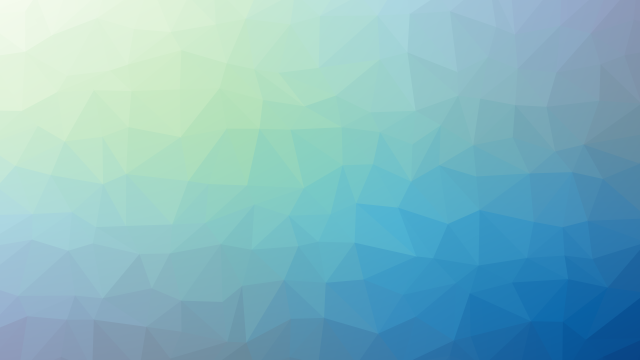
This background is drawn by a Shadertoy shader. Its source:

```glsl
// Low-poly mesh: a jittered grid is split into triangles, and each facet takes
// its tint from one colour ramp read twice, across and down, averaged in Lab.
// Facets are blended by edge coverage, so their borders stay smooth.

const float CELL_SIZE = 0.106;    // grid step, in canvas heights
const float JITTER = 0.36;        // vertex shift, in cells (below 0.5)
const float FLATNESS = 0.72;      // 0 = smooth gradient, 1 = flat facets
const float TINT_NOISE = 0.012;   // random ramp shift per facet
const vec2 GRID_OFFSET = vec2(0.35, 0.2);

const int LAST_STOP = 8;
const vec3 RAMP[9] = vec3[9](
    vec3(0.969, 0.988, 0.941), vec3(0.878, 0.953, 0.859), vec3(0.800, 0.922, 0.773),
    vec3(0.659, 0.867, 0.710), vec3(0.482, 0.800, 0.769), vec3(0.306, 0.702, 0.827),
    vec3(0.169, 0.549, 0.745), vec3(0.031, 0.408, 0.675), vec3(0.031, 0.251, 0.506));

// Linear RGB to XYZ, and the D65 white point
const mat3 RGB_TO_XYZ = mat3(0.4124, 0.2126, 0.0193,
                             0.3576, 0.7152, 0.1192,
                             0.1805, 0.0722, 0.9505);
const vec3 WHITE = vec3(0.9505, 1.0, 1.089);

vec2 hash2(vec2 p) {
    vec2 q = vec2(dot(p, vec2(127.1, 311.7)), dot(p, vec2(269.5, 183.3)));
    return fract(sin(q) * 43758.5453);
}

float cross2(vec2 a, vec2 b) { return a.x * b.y - a.y * b.x; }

// Colour space conversions
vec3 rgbToLab(vec3 c) {
    vec3 lin = mix(c / 12.92, pow((c + 0.055) / 1.055, vec3(2.4)), step(0.04045, c));
    vec3 xyz = RGB_TO_XYZ * lin / WHITE;
    vec3 f = mix(7.787 * xyz + 0.1379, pow(xyz, vec3(1.0 / 3.0)), step(0.008856, xyz));
    return vec3(116.0 * f.y - 16.0, 500.0 * (f.x - f.y), 200.0 * (f.y - f.z));
}

vec3 labToRgb(vec3 lab) {
    float fy = (lab.x + 16.0) / 116.0;
    vec3 f = vec3(fy + lab.y / 500.0, fy, fy - lab.z / 200.0);
    vec3 xyz = WHITE * mix((f - 0.1379) / 7.787, f * f * f, step(0.2069, f));
    vec3 lin = clamp(inverse(RGB_TO_XYZ) * xyz, 0.0, 1.0);
    return mix(lin * 12.92, 1.055 * pow(lin, vec3(1.0 / 2.4)) - 0.055, step(0.0031308, lin));
}

vec3 rampLab(float t) {
    float s = clamp(t, 0.0, 1.0) * float(LAST_STOP);
    int i = min(int(s), LAST_STOP - 1);
    return mix(rgbToLab(RAMP[i]), rgbToLab(RAMP[i + 1]), s - float(i));
}

// Mesh geometry, in cells
vec2 vertexAt(vec2 id) { return id + JITTER * (2.0 * hash2(id) - 1.0); }

float area(vec2 a, vec2 b, vec2 c) { return cross2(b - a, c - a); }

float edgeDistance(vec2 p, vec2 a, vec2 b) {
    return cross2(b - a, p - a) / length(b - a);
}

// Adds one facet: Lab colour times coverage in xyz, coverage in w
void addFacet(inout vec4 sum, vec2 p, vec2 a, vec2 b, vec2 c, float pixel, vec2 canvas) {
    float inside = min(edgeDistance(p, a, b), min(edgeDistance(p, b, c), edgeDistance(p, c, a)));
    float coverage = clamp(0.5 + inside / pixel, 0.0, 1.0);
    if (coverage <= 0.0) return;
    vec2 center = (a + b + c) / 3.0;
    vec2 uv = (mix(p, center, FLATNESS) - GRID_OFFSET) * CELL_SIZE / canvas;
    float shift = TINT_NOISE * (2.0 * hash2(center).x - 1.0);
    vec3 lab = 0.5 * (rampLab(uv.x + shift) + rampLab(1.0 - uv.y + shift));
    sum += vec4(lab, 1.0) * coverage;
}

void mainImage(out vec4 fragColor, in vec2 fragCoord) {
    vec2 canvas = vec2(iResolution.x / iResolution.y, 1.0);
    vec2 p = fragCoord / iResolution.y / CELL_SIZE + GRID_OFFSET;
    float pixel = 1.0 / (iResolution.y * CELL_SIZE);
    vec4 sum = vec4(0.0);

    // Jittered quads may reach into the neighbouring cells
    for (int j = -1; j <= 1; j++) {
        for (int i = -1; i <= 1; i++) {
            vec2 id = floor(p) + vec2(float(i), float(j));
            vec2 a = vertexAt(id);
            vec2 b = vertexAt(id + vec2(1.0, 0.0));
            vec2 c = vertexAt(id + vec2(1.0, 1.0));
            vec2 d = vertexAt(id + vec2(0.0, 1.0));

            // Split along the diagonal that avoids slivers and folds
            float splitAC = min(area(a, b, c), area(a, c, d));
            float splitBD = min(area(b, c, d), area(b, d, a));
            if (splitAC > splitBD) {
                addFacet(sum, p, a, b, c, pixel, canvas);
                addFacet(sum, p, a, c, d, pixel, canvas);
            } else {
                addFacet(sum, p, b, c, d, pixel, canvas);
                addFacet(sum, p, b, d, a, pixel, canvas);
            }
        }
    }
    fragColor = vec4(labToRgb(sum.xyz / max(sum.w, 0.001)), 1.0);
}
```
